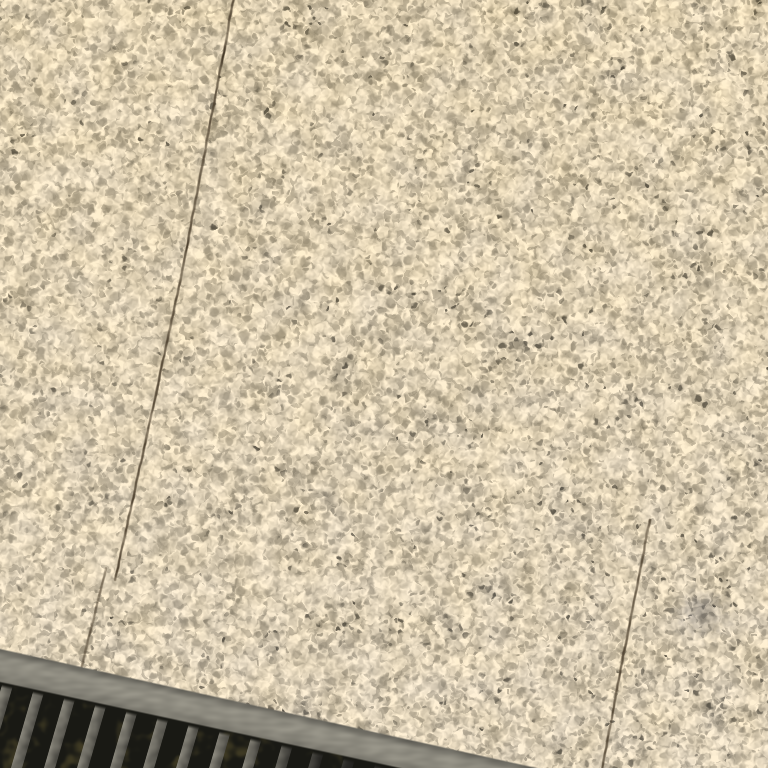
Write a three.js fragment shader that draws this texture.

```glsl
varying vec2 vUv;

#define CREAM vec3(0.95, 0.89, 0.775)
#define UMBER vec3(0.29, 0.265, 0.205)
#define STEEL vec3(0.50, 0.49, 0.45)
#define PIT vec3(0.10, 0.10, 0.08)
#define BASE_TONE 0.925
#define GRAIN_SCALE 76.0
#define SPECK_SCALE 140.0
#define SEAM_WIDTH 0.0011
#define SLAT_PITCH 0.043
#define SOFT 0.0016

vec2 hash2(vec2 p) {
  vec3 q = fract(p.xyx * vec3(0.1031, 0.1030, 0.0973));
  q += dot(q, q.yzx + 33.33);
  return fract((q.xx + q.yz) * q.zy);
}

// Gradient noise, roughly -0.7 to 0.7
float corner(vec2 cell, vec2 offset) {
  float angle = 6.2832 * hash2(cell).x;
  return dot(vec2(cos(angle), sin(angle)), offset);
}

float noise(vec2 p) {
  vec2 i = floor(p), f = fract(p);
  vec2 u = f * f * f * (f * (f * 6.0 - 15.0) + 10.0);
  vec2 e = vec2(1.0, 0.0);
  return mix(mix(corner(i, f), corner(i + e, f - e), u.x),
             mix(corner(i + e.yx, f - e.yx), corner(i + 1.0, f - 1.0), u.x), u.y);
}

// Scattered soft blobs; density is the share of cells that hold one
float grains(vec2 p, float density) {
  vec2 cell = floor(p);
  float cover = 0.0;
  for (int y = -1; y <= 1; y++) {
    for (int x = -1; x <= 1; x++) {
      vec2 id = cell + vec2(float(x), float(y));
      vec2 kind = hash2(id + 57.0);
      float radius = mix(0.36, 0.72, kind.y);
      float blob = 1.0 - smoothstep(radius * 0.4, radius, length(p - id - hash2(id)));
      float present = smoothstep(0.0, 0.08, density - kind.x);
      cover = max(cover, blob * present * mix(0.5, 1.0, fract(kind.y * 17.0)));
    }
  }
  return cover;
}

vec3 granite(vec2 p) {
  vec2 warp = vec2(noise(p * 110.0), noise(p * 110.0 + 40.3)) * 0.0045
            + vec2(noise(p * 210.0 + 5.7), noise(p * 210.0 + 71.1)) * 0.002;
  vec2 q = p + warp;
  mat2 turn = mat2(0.8, 0.6, -0.6, 0.8);
  vec2 r = turn * q;
  float cluster = noise(p * 19.0 + 9.0);
  float fine = smoothstep(0.2, 0.9, p.x);

  // Pale feldspar mottling
  float tone = BASE_TONE + 0.20 * noise(r * 50.0) + 0.26 * noise(q * 98.0 + 7.0)
             + 0.24 * noise(r * 175.0 + 3.0) + 0.03 * noise(p * 5.0);

  // Ragged brown patches and rounder quartz grains
  float field = noise(r * 88.0 + 21.0) + 0.5 * noise(q * 190.0 + 13.0) + 0.25 * cluster;
  float ragged = smoothstep(0.10, 0.42, field);
  float brown = grains(q * GRAIN_SCALE, 0.32 - 0.12 * fine + 0.2 * cluster);
  tone = mix(tone, 0.48, ragged * 0.55);
  tone = mix(tone, 0.44, brown * 0.72);

  // Small dark mica, finer and denser to the right
  float small = grains(r * SPECK_SCALE + 31.0, 0.13 + 0.11 * fine + 0.25 * cluster);
  float mica = grains(q * SPECK_SCALE + 83.0, 0.06 + 0.03 * fine + 0.16 * cluster);
  tone = mix(tone, 0.34, small * 0.62);
  tone = mix(tone, 0.02, mica * 0.85);

  // Grey stain near the lower right
  float stain = 1.0 - smoothstep(0.005, 0.045, length(p - vec2(0.918, 0.2)) + 3.0 * warp.x);
  tone -= 0.24 * stain;

  vec3 colour = mix(UMBER, CREAM, clamp(tone, -0.2, 1.08));
  float warmth = 0.4 * noise(p * 24.0) + 0.4 * (p.y - 0.5) - 0.5 * stain - 0.15 * mica;
  return colour + warmth * vec3(0.02, 0.0, -0.06);
}

float seam(vec2 p, vec2 a, vec2 b) {
  vec2 along = b - a;
  float t = clamp(dot(p - a, along) / dot(along, along), 0.0, 1.0);
  float d = length(p - a - along * t);
  return 1.0 - smoothstep(SEAM_WIDTH - SOFT * 0.5, SEAM_WIDTH + SOFT, d);
}

// Slanted slats over a dark drain
vec3 grate(vec2 p, float depth) {
  float debris = noise(p * vec2(28.0, 22.0)) + 0.5 * noise(p * 80.0);
  vec3 colour = PIT + vec3(0.15, 0.13, 0.06) * smoothstep(0.1, 0.7, debris);
  float across = fract((p.x - 0.29 * p.y) / SLAT_PITCH) - 0.5;
  float slat = 1.0 - smoothstep(0.15, 0.15 + SOFT / SLAT_PITCH, abs(across));
  float fade = 1.0 - 0.6 * smoothstep(0.30, 0.45, p.x);
  vec3 metal = STEEL * (0.84 - 1.2 * across + 0.2 * noise(p * 90.0)) * fade;
  return mix(colour, metal, slat * smoothstep(0.002, 0.008, depth));
}

void main() {
  vec2 p = vUv;
  vec3 colour = granite(p);

  // Joints between the slabs
  vec2 wobble = p + vec2(0.0012 * noise(p * 24.0) + 0.0008 * noise(p * 90.0), 0.0);
  float joint = seam(wobble, vec2(0.306, 1.01), vec2(0.232, 0.62));
  joint = max(joint, seam(wobble, vec2(0.232, 0.62), vec2(0.150, 0.245)));
  joint = max(joint, 0.75 * seam(wobble, vec2(0.138, 0.26), vec2(0.106, 0.13)));
  joint = max(joint, seam(wobble, vec2(0.846, 0.323), vec2(0.782, -0.01)));
  colour = mix(colour, vec3(0.31, 0.26, 0.19), joint * (0.78 + 0.5 * noise(p * 60.0)));

  // Steel frame and the grate under it
  float top = 0.155 - 0.222 * p.x - p.y;
  float bottom = 0.112 - 0.215 * p.x - p.y;
  float ridge = smoothstep(0.0, 0.012, top) - 0.5 * smoothstep(0.022, 0.043, top);
  vec3 frame = STEEL * (0.80 + 0.32 * ridge + 0.15 * noise(p * vec2(40.0, 130.0)));
  colour = mix(colour, frame, smoothstep(-SOFT, SOFT, top));
  colour = mix(colour, grate(p, bottom), smoothstep(-SOFT, SOFT, bottom));

  gl_FragColor = vec4(colour, 1.0);
}
```
